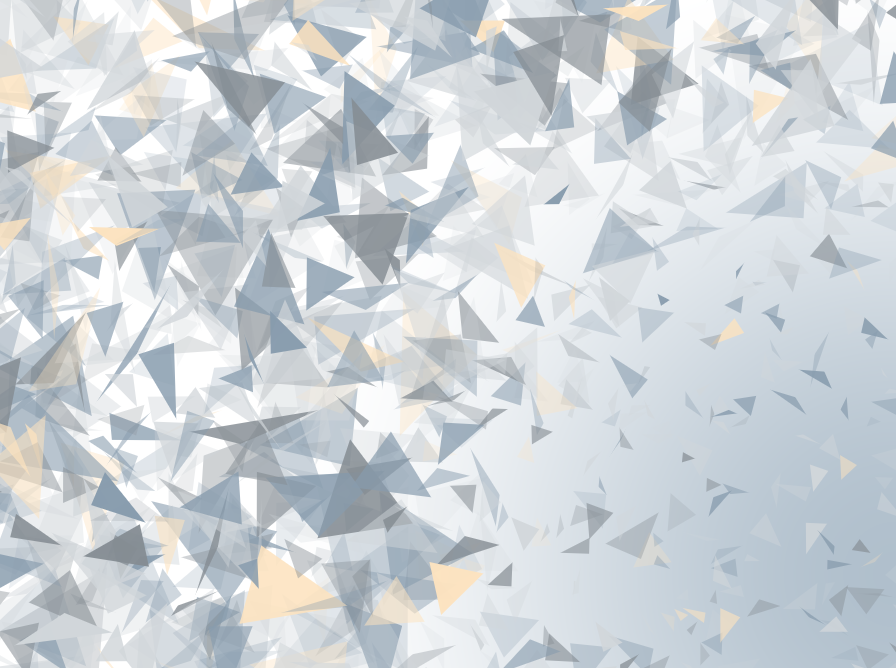
Give the GLSL for this background, as a WebGL 1 fragment shader.

```glsl
precision highp float;

uniform vec2 u_resolution;

const int LAYERS = 16;
const float THIRD_TURN = 2.0944;

vec4 hash4(vec3 seed) {
  vec4 h = fract(seed.xyzx * vec4(0.1031, 0.1030, 0.0973, 0.1099));
  h += dot(h, h.wzxy + 33.33);
  return fract((h.xxyz + h.yzzw) * h.zywx);
}

// Signed distance to the line a-b, positive on its left side
float edgeDistance(vec2 p, vec2 a, vec2 b) {
  vec2 e = b - a;
  vec2 d = p - a;
  return (e.x * d.y - e.y * d.x) / max(length(e), 1e-4);
}

float triangleCoverage(vec2 p, vec2 a, vec2 b, vec2 c, float pixel) {
  vec3 d = vec3(edgeDistance(p, a, b), edgeDistance(p, b, c), edgeDistance(p, c, a));
  vec3 edge = clamp(d / pixel + 0.5, 0.0, 1.0);
  return edge.x * edge.y * edge.z;
}

vec2 corner(float index, float jitter, float reach, float squash) {
  float angle = (index + 0.45 * jitter) * THIRD_TURN;
  return reach * vec2(cos(angle), squash * sin(angle));
}

vec3 shardColor(float pick) {
  vec3 blue = vec3(0.53, 0.61, 0.68);
  vec3 slate = vec3(0.52, 0.55, 0.575);
  vec3 silver = vec3(0.82, 0.84, 0.855);
  vec3 cream = vec3(0.99, 0.89, 0.75);
  vec3 color = mix(blue, slate, step(0.31, pick));
  color = mix(color, silver, step(0.50, pick));
  return mix(color, cream, step(0.925, pick));
}

// Zero in the calm lower right, one in the crowded upper left
float crowding(vec2 p, vec2 calmCenter) {
  return smoothstep(0.25, 0.8, length(p - calmCenter));
}

vec3 backdrop(vec2 p, vec2 shadeCenter) {
  float light = smoothstep(0.0, 0.95, length(p - shadeCenter));
  return mix(vec3(0.69, 0.75, 0.80), vec3(1.0), light);
}

// Blends the shard owned by one grid cell over the given color
vec3 paintShard(vec3 under, vec2 p, vec2 cell, float cellSize, vec2 shift,
                float layer, float depth, float pixel, vec2 calmCenter) {
  vec4 place = hash4(vec3(cell, layer + 1.7));
  vec4 form = hash4(vec3(cell, layer + 41.3));
  vec4 reach = hash4(vec3(cell, layer + 83.9));
  vec4 look = hash4(vec3(cell, layer + 127.1));

  vec2 center = (cell + place.xy) * cellSize - shift;
  float crowd = crowding(center, calmCenter);
  float size = cellSize * mix(0.38, 1.0, crowd) * mix(0.4, 1.0, place.z);
  float angle = 3.0 * THIRD_TURN * place.w;
  float s = sin(angle);
  float c = cos(angle);
  vec2 local = mat2(c, -s, s, c) * (p - center);

  float squash = mix(0.08, 1.0, form.w);
  vec3 radius = size * mix(vec3(0.35), vec3(1.0), reach.xyz);
  float cover = triangleCoverage(local,
    corner(0.0, form.x, radius.x, squash),
    corner(1.0, form.y, radius.y, squash),
    corner(2.0, form.z, radius.z, squash), pixel);

  float present = step(look.x, mix(0.55, 0.92, crowd));
  float opacity = mix(0.15, mix(0.55, 1.0, depth), look.y * mix(look.y, 1.0, depth));
  return mix(under, shardColor(look.z), cover * present * opacity);
}

void main() {
  vec2 p = gl_FragCoord.xy / u_resolution.y;
  float pixel = 1.0 / u_resolution.y;
  float aspect = u_resolution.x / u_resolution.y;
  vec2 calmCenter = vec2(0.91 * aspect, 0.24);
  vec3 color = backdrop(p, vec2(aspect, 0.14));

  // Layers of jittered cells, faint at the back and solid in front
  for (int i = 0; i < LAYERS; i++) {
    float layer = float(i);
    float depth = layer / float(LAYERS - 1);
    float cellSize = mix(0.165, 0.125, depth);
    vec2 shift = 1.0 + hash4(vec3(layer, 5.3, 9.1)).xy;
    vec2 home = floor((p + shift) / cellSize);
    for (int y = -1; y <= 1; y++) {
      for (int x = -1; x <= 1; x++) {
        vec2 cell = home + vec2(float(x), float(y));
        color = paintShard(color, p, cell, cellSize, shift, layer, depth, pixel, calmCenter);
      }
    }
  }
  gl_FragColor = vec4(color, 1.0);
}
```
